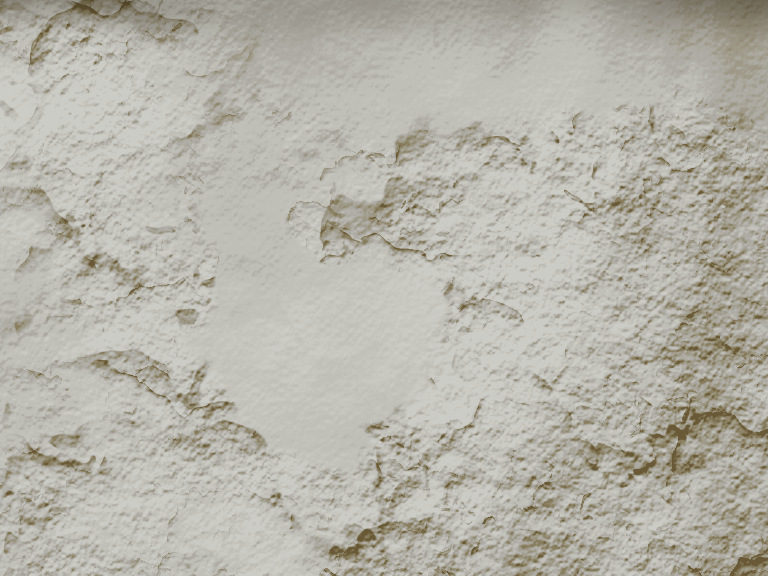
Reproduce this texture procedurally as a Shadertoy shader.

```glsl
// Loose white flour: smooth pressed patches beside crumbly broken ground.
// Relief is layered value noise lit from above; warped noise contours form
// ledges whose undersides fall into soft, warm shadow.

#define LIGHT_DIR vec2(-0.35, 0.94)
#define LIGHT_STEP 0.0028
#define BASE_SHADE 0.1
#define SWELL_HEIGHT 0.06
#define CRUMB_HEIGHT 0.0155
#define GRAIN_HEIGHT 0.0034
#define CRUMB_SCALE 27.0
#define GRAIN_SCALE 125.0
#define CRACK_DEPTH 0.95
#define LEDGE_DEPTH 0.72
#define BROAD_SHADE 0.75
#define FOLD_SHADE 0.6

float hash(vec2 p) {
    return fract(sin(dot(p, vec2(127.1, 311.7))) * 43758.5453);
}

float noise(vec2 p) {
    vec2 i = floor(p), f = fract(p);
    f = f * f * (3.0 - 2.0 * f);
    float low = mix(hash(i), hash(i + vec2(1, 0)), f.x);
    float high = mix(hash(i + vec2(0, 1)), hash(i + vec2(1, 1)), f.x);
    return mix(low, high, f.y);
}

float fbm(vec2 p, int octaves) {
    float sum = 0.0, amp = 0.5, total = 0.0;
    for (int i = 0; i < octaves; i++) {
        sum += amp * noise(p);
        total += amp;
        amp *= 0.5;
        p = mat2(1.6, 1.2, -1.2, 1.6) * p + 7.3;
    }
    return sum / total;
}

// 0 on pressed smooth powder, 1 on broken crumbs
float crumbliness(vec2 p) {
    float wobble = fbm(p * 5.0 + 2.0, 4) - 0.5;
    float broken = 0.35 + 0.65 * smoothstep(0.38, 0.55, fbm(p * 2.6 + 11.0, 3));
    broken = max(broken, smoothstep(0.6, 0.8, p.x + 0.4 * wobble));
    float top = smoothstep(0.76, 0.86, p.y + 0.25 * wobble)
              * smoothstep(0.25, 0.5, p.x + 0.3 * wobble);
    float hollow = 1.0 - smoothstep(0.09, 0.15,
        length((p - vec2(0.55, 0.46)) * vec2(1.0, 0.75)) + 0.5 * wobble);
    float side = 1.0 - smoothstep(0.02, 0.1, p.x + 0.3 * wobble);
    return broken * (1.0 - 0.93 * max(top, max(hollow, 0.7 * side)));
}

float relief(vec2 p, float crumb) {
    float swell = fbm(p * 3.0 + 4.0, 4);
    float clumps = fbm(p * CRUMB_SCALE, 4);
    float grain = noise(p * GRAIN_SCALE) + 0.45 * noise(p.yx * GRAIN_SCALE * 1.7);
    return SWELL_HEIGHT * swell * (0.5 + 0.5 * crumb)
         + CRUMB_HEIGHT * (0.07 + 0.93 * crumb) * clumps
         + GRAIN_HEIGHT * (0.22 + 0.78 * crumb) * grain;
}

float contour(vec2 p, float scale, float seed) {
    vec2 q = p * scale + seed;
    q += 0.9 * vec2(fbm(q * 1.7 + 3.0, 3), fbm(q * 1.7 + 8.0, 3));
    return fbm(q, 5) - 0.5;
}

// Shadow hanging below a contour: crisp upper lip, soft lower tail
float ledge(vec2 p, float scale, float tail, float seed) {
    float n = contour(p, scale, seed);
    float above = contour(p + 0.1 / scale * LIGHT_DIR, scale, seed);
    float facing = smoothstep(-0.01, 0.05, n - above);
    float lip = smoothstep(0.0, 0.016, n) * exp(-max(n, 0.0) / tail);
    float gaps = smoothstep(0.38, 0.56, noise(p * scale * 0.8 + seed * 3.0));
    return lip * facing * gaps;
}

// Bright powder through grey to the warm brown of deep crevices
vec3 flourColor(float shade) {
    vec3 c = mix(vec3(0.80, 0.80, 0.775), vec3(0.75, 0.75, 0.72),
                 smoothstep(-0.1, 0.2, shade));
    c = mix(c, vec3(0.68, 0.67, 0.64), smoothstep(0.2, 0.42, shade));
    c = mix(c, vec3(0.62, 0.60, 0.53), smoothstep(0.42, 0.6, shade));
    c = mix(c, vec3(0.54, 0.50, 0.38), smoothstep(0.6, 0.8, shade));
    return mix(c, vec3(0.41, 0.35, 0.21), smoothstep(0.8, 1.1, shade));
}

void mainImage(out vec4 fragColor, in vec2 fragCoord) {
    vec2 p = fragCoord / iResolution.y;
    float crumb = crumbliness(p);
    float broken = smoothstep(0.1, 0.45, crumb);

    // Slopes turned from the light darken more than facing ones brighten
    float slope = (relief(p + LIGHT_STEP * LIGHT_DIR, crumb)
                 - relief(p, crumb)) / LIGHT_STEP;
    float shade = BASE_SHADE + 0.85 * max(slope, 0.0) + 0.6 * min(slope, 0.0);

    // Broad uneven light, with steep slanting folds on the right
    shade += BROAD_SHADE * (fbm(p * 2.4 + 40.0, 3) - 0.5);
    float fold = fbm(vec2(p.x - 0.35 * p.y, p.y) * vec2(8.0, 2.2) + 60.0, 3);
    shade += FOLD_SHADE * (fold - 0.45) * smoothstep(0.75, 1.0, p.x);
    shade += 0.25 * smoothstep(0.78, 1.0, p.y);
    shade += 0.14 * smoothstep(0.95, 1.33, p.x) + 0.04 * (1.0 - broken);

    // Pits, short cracks and larger overhangs
    shade += 0.5 * CRACK_DEPTH * (0.1 + 0.9 * broken) * ledge(p, 27.0, 0.08, 71.0);
    shade += 0.75 * CRACK_DEPTH * broken * ledge(p, 14.0, 0.07, 31.0);
    shade += CRACK_DEPTH * broken * ledge(p, 7.0, 0.055, 5.0);
    shade += LEDGE_DEPTH * (0.15 + 0.85 * broken) * ledge(p, 3.0, 0.09, 17.0);
    shade += LEDGE_DEPTH * broken * ledge(p, 4.3, 0.08, 53.0);

    // Neutral shadow along the top rim
    float rim = smoothstep(0.92, 1.02, p.y + 0.1 * (fbm(p * 3.0, 3) - 0.5));
    rim *= 0.4 + 0.6 * smoothstep(0.25, 0.65, abs(p.x - 0.67));
    vec3 color = flourColor(clamp(shade, -0.1, 1.1));
    color *= 1.0 - rim * vec3(0.32, 0.34, 0.38);
    fragColor = vec4(color, 1.0);
}
```
